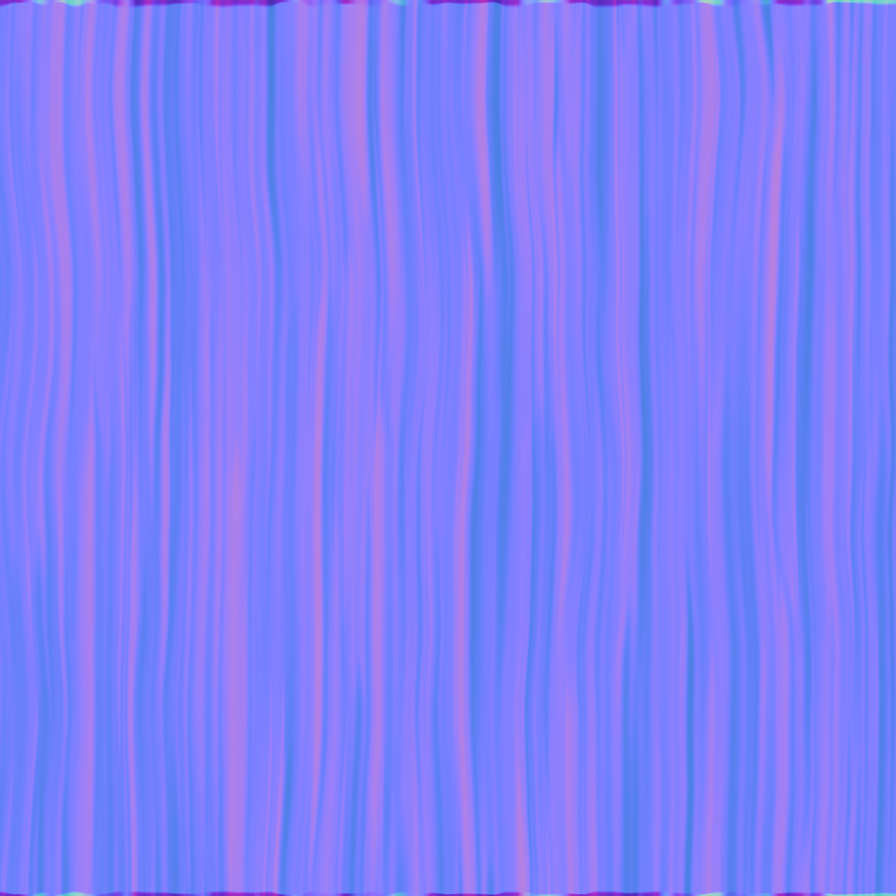
Reproduce this texture map procedurally as a Shadertoy shader.

```glsl
// Tangent-space normal map of vertical wood fibre: a sideways slope is summed
// from stretched noise and scattered, tapered streaks on wavering columns,
// then encoded as colour. A thin uneven rim tilts up or down at top and bottom.

#define WAVER 0.016        // sideways sway of the grain
#define COARSE_COLUMNS 34.0
#define FINE_COLUMNS 72.0
#define COARSE_GAIN 0.50
#define FINE_GAIN 0.30
#define FIBRE_GAIN 0.30
#define MAX_TILT 0.47      // soft limit of the slope
#define BLUE_FALLOFF 0.66  // how fast blue drops on steep parts
#define RIM_HEIGHT 0.007

float hash(vec2 p) {
    return fract(sin(dot(p, vec2(127.1, 311.7))) * 43758.5453);
}

// Smooth value noise in -0.5 .. 0.5
float noise(vec2 p) {
    vec2 cell = floor(p), f = fract(p);
    f = f * f * (3.0 - 2.0 * f);
    float low = mix(hash(cell), hash(cell + vec2(1, 0)), f.x);
    float high = mix(hash(cell + vec2(0, 1)), hash(cell + vec2(1, 1)), f.x);
    return mix(low, high, f.y) - 0.5;
}

// Long signed streaks, one per column and segment, some with an opposite flank
float streaks(vec2 p, float columns, float seed) {
    float x = p.x * columns, sum = 0.0;
    for (int k = -1; k <= 1; k++) {
        float column = floor(x) + float(k);
        float span = mix(0.45, 1.2, hash(vec2(column, seed)));
        float along = p.y / span + 7.0 * hash(vec2(column, seed + 1.0));
        vec2 id = vec2(column, floor(along) + 20.0 * seed);
        float f = fract(along);

        // Pointed ends: both width and strength shrink
        float taper = smoothstep(0.0, 0.3, f) * (1.0 - smoothstep(0.86, 1.0, f));
        float width = mix(0.12, 0.26, hash(id + 3.1)) * mix(0.45, 1.0, taper);
        float side = hash(id + 5.7) < 0.5 ? -1.0 : 1.0;
        float strength = side * mix(0.25, 1.0, hash(id + 8.3)) * sqrt(taper);

        float d = (x - column - hash(id + 11.9)) / width;
        float flank = 0.65 * hash(id + 14.2);
        float pairOffset = d - 2.2 * side;
        sum += strength * (exp(-d * d) - flank * exp(-pairOffset * pairOffset));
    }
    return sum;
}

// Faint fibres at three widths
float fibres(vec2 p) {
    return noise(p * vec2(43.0, 2.2))
         + 0.8 * noise(p * vec2(108.0, 2.8) + 31.0)
         + 0.5 * noise(p * vec2(230.0, 3.5) + 67.0);
}

void mainImage(out vec4 fragColor, in vec2 fragCoord) {
    vec2 uv = fragCoord / iResolution.xy;

    // Wavering grain
    vec2 grain = uv;
    grain.x += WAVER * noise(uv * vec2(6.0, 4.5) + 11.0);
    grain.x += 0.3 * WAVER * noise(uv * vec2(17.0, 10.0) + 43.0);

    // Sideways slope
    float slope = COARSE_GAIN * streaks(grain, COARSE_COLUMNS, 2.0)
                + FINE_GAIN * streaks(grain, FINE_COLUMNS, 9.0)
                + FIBRE_GAIN * fibres(grain);
    float tiltX = MAX_TILT * tanh(slope / MAX_TILT);

    // Uneven rim, mostly tilted down, with upward patches
    float rimDistance = min(uv.y * 1.5, 1.0 - uv.y);
    float rimEdge = RIM_HEIGHT * (1.0 + noise(vec2(uv.x * 60.0, 5.0)));
    float rim = 1.0 - smoothstep(0.35 * rimEdge, rimEdge, rimDistance);
    float lift = noise(vec2(uv.x * 18.0, 3.0)) + 0.4 * noise(vec2(uv.x * 70.0, 8.0));
    float tiltY = rim * 0.65 * clamp(4.0 * lift - 0.4, -1.0, 1.0);

    // Encode the normal
    float blue = 1.0 - BLUE_FALLOFF * (tiltX * tiltX + 0.7 * tiltY * tiltY);
    fragColor = vec4(0.5 + 0.5 * tiltX, 0.5 + 0.5 * tiltY, blue, 1.0);
}
```
